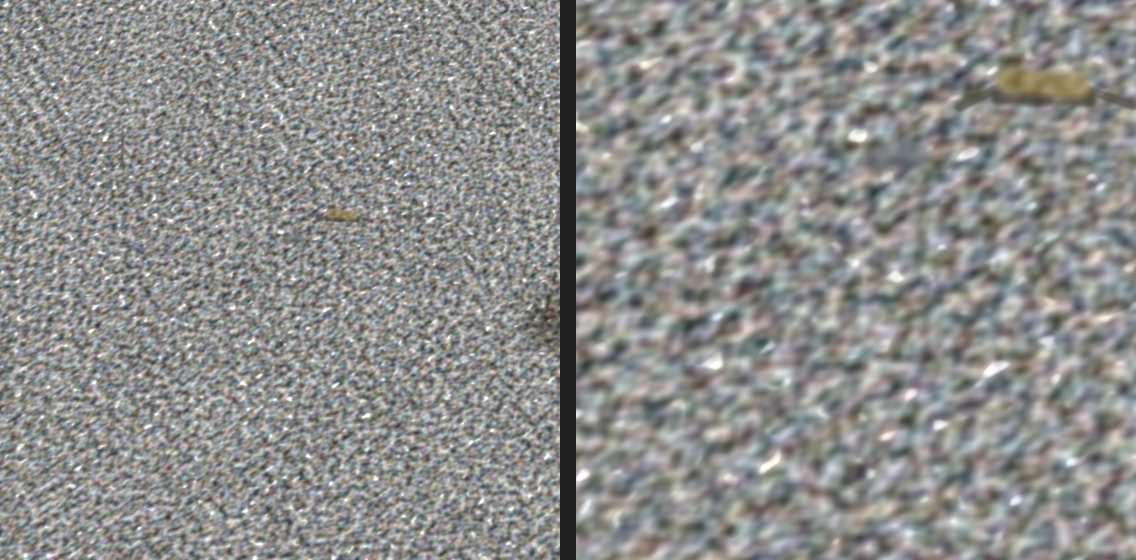
Left: the whole. Right: its middle third, enlarged.
Reproduce this texture procedurally as a three.js fragment shader.

```glsl
varying vec2 vUv;

vec2 gradientAt(vec2 cell) {
  float angle = 6.2832 * fract(sin(dot(cell, vec2(127.1, 311.7))) * 43758.55);
  return vec2(cos(angle), sin(angle));
}

float gradientNoise(vec2 p) {
  vec2 i = floor(p), f = fract(p);
  vec2 w = f * f * f * (f * (f * 6.0 - 15.0) + 10.0);
  vec2 e = vec2(1.0, 0.0);
  float low = mix(dot(gradientAt(i), f), dot(gradientAt(i + e), f - e), w.x);
  float high = mix(dot(gradientAt(i + e.yx), f - e.yx), dot(gradientAt(i + 1.0), f - 1.0), w.x);
  return mix(low, high, w.y);
}

mat2 rotation(float a) {
  return mat2(cos(a), -sin(a), sin(a), cos(a));
}

float segmentDistance(vec2 p, vec2 a, vec2 b) {
  vec2 ab = b - a;
  return length(p - a - ab * clamp(dot(p - a, ab) / dot(ab, ab), 0.0, 1.0));
}

// Soft-edged stroke between two points
float stroke(vec2 p, vec2 a, vec2 b, float radius) {
  return 1.0 - smoothstep(radius * 0.4, radius * 1.4, segmentDistance(p, a, b));
}

void main() {
  // Grains shrink towards the top and lean along the rising diagonal
  vec2 ground = vec2((vUv.x - 0.5) * (68.0 + 24.0 * vUv.y), vUv.y * (74.0 + 14.0 * vUv.y));
  vec2 leaning = rotation(-0.6) * ground;
  leaning = (rotation(0.6) * ground) * vec2(0.82, 1.12);

  float grain = gradientNoise(leaning + 31.3)
    + 0.7 * gradientNoise(rotation(0.9) * leaning * 1.7 + 87.6);
  float patches = gradientNoise(vUv * 7.0 + 3.7) + 0.6 * gradientNoise(vUv * 17.0 + 41.2);
  float light = 0.553 + 0.38 * grain + 0.05 * patches;

  // Sparse pale chips
  float chips = gradientNoise(leaning * 0.9 + 153.4);
  light += 0.24 * smoothstep(0.32, 0.6, chips + 0.25 * grain);

  // Warm, cool and pinkish tints of single grains
  float warmth = gradientNoise(leaning * 0.8 + 211.8);
  float pinkness = gradientNoise(leaning * 0.9 + 267.1);
  vec3 color = vec3(light) + vec3(0.002, 0.004, -0.002);
  color += 0.09 * warmth * vec3(1.0, 0.1, -1.0) + 0.05 * pinkness * vec3(1.0, -0.7, 0.5);

  // Dirty stain at the right edge and a small smudge
  float stainRadius = length((vUv - vec2(0.99, 0.425)) * vec2(1.0, 1.1));
  float stain = 1.0 - smoothstep(0.015, 0.075, stainRadius + 0.03 * gradientNoise(vUv * 45.0));
  color *= mix(vec3(1.0), vec3(0.68, 0.65, 0.59), stain);
  float smudge = stroke(vUv, vec2(0.512, 0.571), vec2(0.537, 0.575), 0.009);
  color = mix(color, vec3(0.42, 0.44, 0.45), 0.65 * smudge);

  // Thin dark cracks and twig ends
  float twigEnds = max(stroke(vUv, vec2(0.562, 0.603), vec2(0.588, 0.616), 0.003),
    stroke(vUv, vec2(0.632, 0.615), vec2(0.665, 0.604), 0.003));
  float cracks = max(stroke(vUv, vec2(0.218, 0.705), vec2(0.219, 0.765), 0.003),
    stroke(vUv, vec2(0.71, 0.613), vec2(0.79, 0.616), 0.003));
  color = mix(color, vec3(0.32, 0.31, 0.29), max(0.7 * twigEnds, 0.5 * cracks));

  // Dry twig with its shadow
  float shadow = stroke(vUv, vec2(0.585, 0.609), vec2(0.638, 0.608), 0.005);
  color = mix(color, vec3(0.30, 0.28, 0.23), 0.75 * shadow);
  float twig = stroke(vUv, vec2(0.590, 0.619), vec2(0.632, 0.615), 0.008);
  vec3 twigColor = vec3(0.59, 0.53, 0.35) + 0.12 * grain;
  color = mix(color, twigColor, 0.92 * twig);

  gl_FragColor = vec4(clamp(color, 0.0, 1.0), 1.0);
}
```
